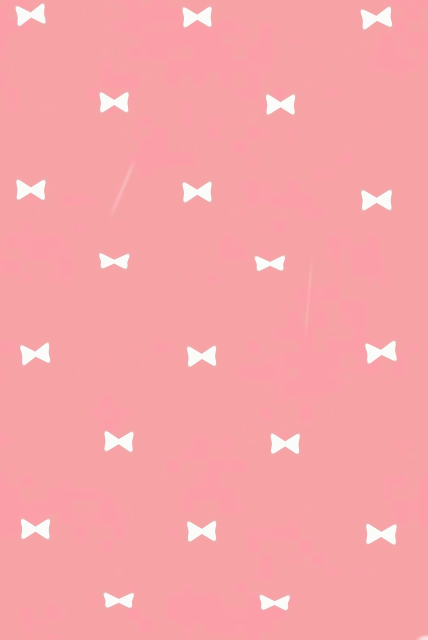
Write a Shadertoy shader that draws this pattern.

```glsl
// White bow ties scattered in staggered rows of three and two on soft pink.
// Each bow is a distance function placed by a row and column loop; the pink
// carries blocky noise blotches, two faint scratches and a worn corner.

const float CANVAS_HEIGHT = 100.0;   // canvas units, y runs downward
const int ROWS = 8;
const int ROWS_PER_TILE = 4;

const vec3 PINK = vec3(0.97, 0.64, 0.65);
const vec3 BLOTCH_PINK = vec3(0.99, 0.62, 0.66);
const vec3 RIM_PINK = vec3(0.91, 0.67, 0.68);
const vec3 WHITE = vec3(0.985, 0.985, 0.975);

float hash21(vec2 p) {
    vec3 q = fract(p.xyx * 0.1031);
    q += dot(q, q.yzx + 33.33);
    return fract((q.x + q.y) * q.z);
}

// Value noise; a small edge keeps the cells blocky, 0.5 blends them fully
float valueNoise(vec2 p, float edge) {
    vec2 cell = floor(p);
    vec2 f = smoothstep(0.5 - edge, 0.5 + edge, fract(p));
    float top = mix(hash21(cell), hash21(cell + vec2(1, 0)), f.x);
    float bottom = mix(hash21(cell + vec2(0, 1)), hash21(cell + vec2(1, 1)), f.x);
    return mix(top, bottom, f.y);
}

float smoothMax(float a, float b, float k) {
    float h = max(k - abs(a - b), 0.0) / k;
    return max(a, b) + 0.25 * k * h * h;
}

vec2 rotate(vec2 p, float angle) {
    float c = cos(angle), s = sin(angle);
    return vec2(c * p.x - s * p.y, s * p.x + c * p.y);
}

// Two rounded wings meeting at a narrow knot; flare widens the upper corners
float bowDistance(vec2 p, vec2 halfSize, float flare) {
    vec2 q = abs(p);
    float wing = halfSize.y * (0.25 + 0.9 * q.x / halfSize.x);
    float bulge = smoothstep(0.0, 0.8, q.y / halfSize.y);
    float side = halfSize.x * (0.93 + 0.07 * bulge) - flare * p.y;
    return smoothMax((q.y - wing) / 1.19, q.x - side, 0.65);
}

// Centre of a bow: rows stagger, and the outer column keeps its own rhythm
vec2 bowCentre(int row, int col) {
    int step4 = row % ROWS_PER_TILE;
    float tile = float(row / ROWS_PER_TILE);
    float drift = 0.72 * tile;
    if (col == 2) {
        float pair = float(row / 2);
        return vec2(58.85 + drift, 2.86 + 26.1 * pair + 2.34 * mod(pair, 2.0));
    }
    float spacing = step4 == 3 ? 24.35 : 26.0;
    float lift = step4 == 3 ? 2.47 : 0.0;
    float x = 4.82 + 13.02 * float(row % 2) + spacing * float(col) + drift;
    float y = 2.34 + 13.67 * float(step4) - lift + 53.0 * tile;
    return vec2(x, y + 0.35 * float(col));
}

// Distance to the nearest bow
float bowsDistance(vec2 p) {
    float nearest = CANVAS_HEIGHT;
    for (int row = 0; row < ROWS; row++) {
        bool isSmall = row % ROWS_PER_TILE == 3;
        for (int col = 0; col < 3 - row % 2; col++) {
            float wobble = hash21(vec2(row, col) + 3.7) - 0.5;
            bool tilted = row % ROWS_PER_TILE == 0 && col != 1;
            float tilt = tilted ? 0.1 : 0.07 * wobble;
            vec2 halfSize = vec2(col == 2 ? 2.35 : 2.24, isSmall ? 1.18 : 1.58);
            vec2 local = rotate(p - bowCentre(row, col), tilt);
            nearest = min(nearest, bowDistance(local, halfSize, isSmall ? 0.16 : 0.03));
        }
    }
    return nearest;
}

// Soft line that fades toward both ends
float scratch(vec2 p, vec2 a, vec2 b, float width) {
    vec2 ab = b - a;
    float t = clamp(dot(p - a, ab) / dot(ab, ab), 0.0, 1.0);
    float line = 1.0 - smoothstep(0.0, width, length(p - a - ab * t));
    return line * smoothstep(0.0, 0.3, t) * smoothstep(1.0, 0.7, t);
}

vec3 background(vec2 p, vec2 corner) {
    // Clusters of slightly warmer blocks
    float clusters = valueNoise(p / 8.0 + 5.0, 0.5);
    float blocks = valueNoise(p / 2.083, 0.22);
    float blotch = smoothstep(0.57, 0.72, mix(clusters, blocks, 0.38));
    vec3 colour = mix(PINK, BLOTCH_PINK, blotch);

    // Scratches and the pale lower right corner
    float wear = 0.22 * scratch(p, vec2(21.4, 24.2), vec2(17.0, 34.5), 0.5);
    wear += 0.12 * scratch(p, vec2(48.8, 39.5), vec2(47.6, 54.0), 0.4);
    wear += 0.7 * (1.0 - smoothstep(0.3, 1.0, length((p - corner) / vec2(2.2, 1.0))));
    return mix(colour, WHITE, wear);
}

void mainImage(out vec4 fragColor, in vec2 fragCoord) {
    float pixel = CANVAS_HEIGHT / iResolution.y;
    vec2 corner = iResolution.xy * pixel;
    vec2 p = vec2(fragCoord.x, iResolution.y - fragCoord.y) * pixel;

    float d = bowsDistance(p);
    float softness = max(0.09, 0.6 * pixel);
    vec3 colour = background(p, corner);
    colour = mix(colour, RIM_PINK, 0.7 * (1.0 - smoothstep(0.1, 0.36, d)));
    colour = mix(colour, WHITE, 1.0 - smoothstep(-softness, softness, d));
    fragColor = vec4(colour, 1.0);
}
```
